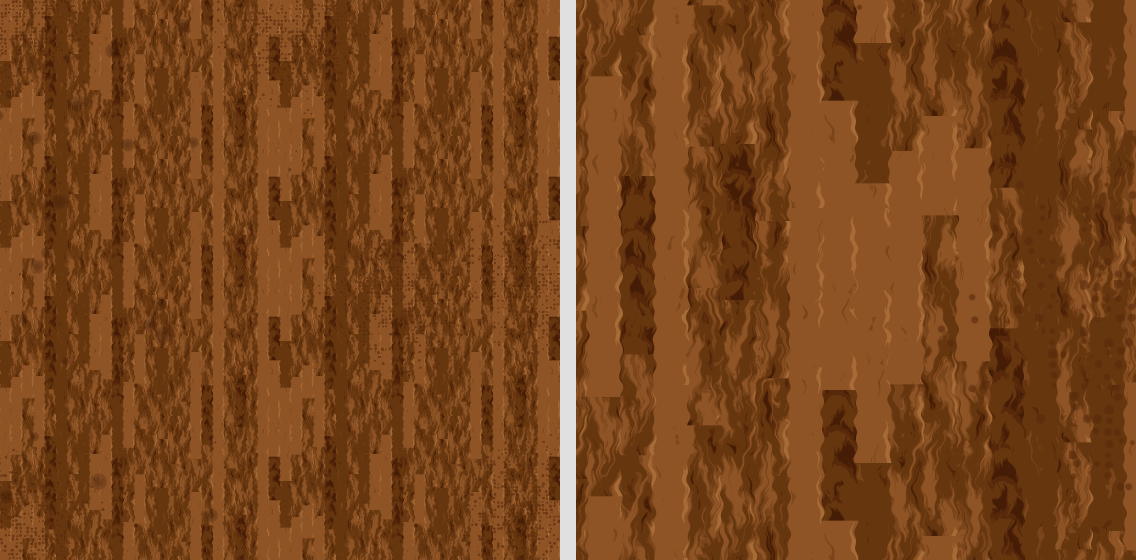
Left, the full canvas; right, a detail of the centre.
Reproduce this texture procedurally as a Shadertoy shader.

```glsl
// Worn parquet of narrow upright wood strips, with ragged grain, stains and speckles.
#define TILES vec2(2.0, 4.0)   // pattern repeats across and down
#define STRIPS 25.0            // strips in one repeat
#define EDGE_WOBBLE 0.035      // raggedness of strip sides, in strip widths
#define GRAIN_FREQ vec2(5.5, 1.5)
#define STAIN_CELLS 14.0
#define SPECKLE_CELLS 150.0
#define SAMPLES 3              // antialiasing samples per axis

const float TAU = 6.28318;
const vec3 DEEP  = vec3(0.27, 0.11, 0.02);
const vec3 UMBER = vec3(0.34, 0.16, 0.04);
const vec3 DARK  = vec3(0.40, 0.21, 0.06);
const vec3 BROWN = vec3(0.48, 0.27, 0.10);
const vec3 LIGHT = vec3(0.56, 0.33, 0.15);
const vec3 GLINT = vec3(0.65, 0.42, 0.21);

float hash(vec2 p) {
    return fract(sin(dot(p, vec2(127.1, 311.7))) * 4375.85);
}

// Layered sines, each layer bent by the one before
float grain(vec2 q, float seed) {
    float sum = 0.0, amp = 1.0;
    for (int i = 0; i < 5; i++) {
        q += 0.7 * sin(q.yx * 1.3 + seed + vec2(0.0, 1.7));
        sum += amp * sin(q.x + seed) * cos(q.y - seed);
        q = mat2(1.6, 0.5, -0.6, 1.5) * q;
        amp *= 0.68;
    }
    return sum;
}

// Flat wood tones picked by level
vec3 woodTone(float v) {
    vec3 c = mix(DEEP, UMBER, step(0.10, v));
    c = mix(c, DARK,  step(0.17, v));
    c = mix(c, BROWN, step(0.47, v));
    c = mix(c, LIGHT, step(0.58, v));
    return mix(c, GLINT, step(0.97, v));
}

vec3 planks(vec2 p) {
    // Strip column, with sides that waver
    float x = p.x * TILES.x * STRIPS;
    float side = mod(floor(x + 0.5), STRIPS);
    float yTurn = p.y * TILES.y * TAU;
    x += EDGE_WOBBLE * (sin(yTurn * 11.0 + side * 2.3) + sin(yTurn * 23.0 + side * 5.1));
    float column = mod(floor(x), STRIPS);
    float lx = fract(x);

    // Cut the column into two or three planks per repeat
    float count = 2.0 + step(0.6, hash(vec2(column, 7.3)));
    float t = fract(p.y * TILES.y + hash(vec2(column, 2.9))) * count;
    float id = floor(t);
    float start = id + 0.6 * hash(vec2(column, id + 20.0));
    if (t < start) {
        id -= 1.0;
        start = id + 0.6 * hash(vec2(column, mod(id, count) + 20.0));
    }
    id = mod(id, count);
    float ly = (t - start) / count * STRIPS * TILES.x / TILES.y;

    // Plank kind: plain light, worn, plain dark or deep with rings
    float kind = hash(vec2(column + 3.0, id + 41.0));
    float seed = TAU * hash(vec2(column, id + 63.0));
    float g = grain(vec2(lx, ly) * GRAIN_FREQ + seed, seed);
    float v;
    if (kind < 0.27) v = 0.74 + 0.11 * g;
    else if (kind < 0.66) v = 0.46 + 0.25 * g;
    else if (kind < 0.87) v = 0.33 + 0.11 * g;
    else v = 0.19 + 0.11 * g + 0.08 * sin(6.0 * ly + 9.0 * (lx - 0.4) * (lx - 0.4) + 2.0 * g);

    // Glints on the right side of light wood
    v += 0.3 * step(0.87, lx) * step(0.6, v) * step(0.35, g);
    return woodTone(v);
}

// Soft round stains, denser to the left
float stains(vec2 p) {
    float s = 0.0;
    vec2 cell = floor(p * STAIN_CELLS);
    for (int k = 0; k < 9; k++) {
        vec2 c = cell + vec2(k % 3 - 1, k / 3 - 1);
        vec2 centre = (c + vec2(hash(c + 5.0), hash(c + 17.0))) / STAIN_CELLS;
        float radius = mix(0.006, 0.016, hash(c + 31.0));
        float here = step(hash(c + 47.0), 0.36 - 0.65 * centre.x);
        float d = length(p - centre) / radius;
        s = max(s, here * (0.6 * smoothstep(1.1, 0.8, d) + 0.4 * smoothstep(0.8, 0.2, d)));
    }
    return s;
}

// Fine dots gathered in a few worn patches
float speckles(vec2 p) {
    const vec2 patches[6] = vec2[6](vec2(0.04, 0.97), vec2(0.04, 0.05), vec2(0.71, 0.47),
                                    vec2(0.95, 0.10), vec2(0.95, 0.50), vec2(0.52, 0.95));
    float wear = 0.0;
    for (int i = 0; i < 6; i++)
        wear = max(wear, smoothstep(0.17, 0.02, length(p - patches[i])));
    vec2 q = p * SPECKLE_CELLS, c = floor(q);
    vec2 centre = c + 0.3 + 0.4 * vec2(hash(c + 3.0), hash(c + 9.0));
    float radius = 0.2 + 0.25 * hash(c + 13.0);
    return step(hash(c + 27.0), 0.6 * wear) * smoothstep(radius + 0.12, radius - 0.12, length(q - centre));
}

void mainImage(out vec4 fragColor, in vec2 fragCoord) {
    vec3 color = vec3(0.0);
    for (int k = 0; k < SAMPLES * SAMPLES; k++) {
        vec2 offset = (vec2(k % SAMPLES, k / SAMPLES) + 0.5) / float(SAMPLES) - 0.5;
        color += planks((fragCoord + offset) / iResolution.xy);
    }
    color /= float(SAMPLES * SAMPLES);
    vec2 p = fragCoord / iResolution.xy;
    color = mix(color, UMBER, 0.6 * speckles(p));
    color = mix(color, 0.75 * DEEP, 0.4 * stains(p));
    fragColor = vec4(color, 1.0);
}
```
